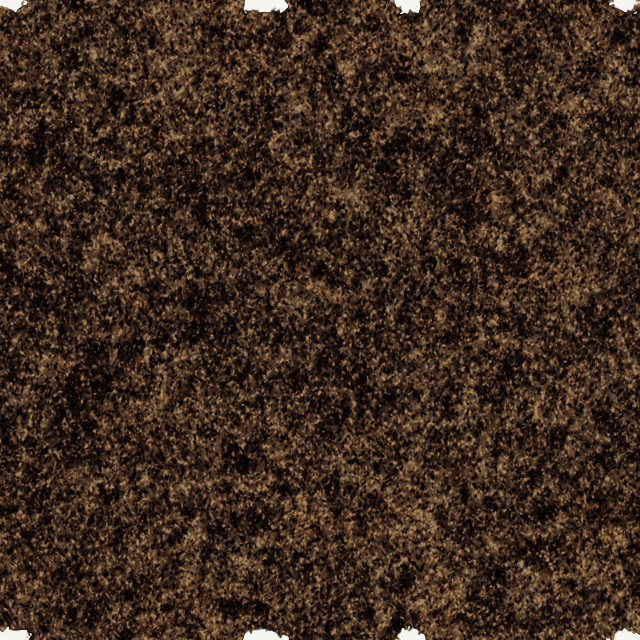
Write a Shadertoy shader that draws this texture.

```glsl
// Dark crumbly garden soil: oriented grains, clumps, shadowed pits, dry fibres and pale edge gaps.

const vec3 PIT_BLACK   = vec3(0.025, 0.012, 0.012);
const vec3 SHADOW      = vec3(0.09, 0.05, 0.04);
const vec3 DARK_EARTH  = vec3(0.19, 0.12, 0.085);
const vec3 MID_EARTH   = vec3(0.285, 0.195, 0.135);
const vec3 LIGHT_EARTH = vec3(0.375, 0.265, 0.175);
const vec3 TAN_CRUMB   = vec3(0.50, 0.38, 0.25);
const vec3 HIGHLIGHT   = vec3(0.66, 0.53, 0.36);
const vec3 STRAW       = vec3(0.58, 0.44, 0.28);
const vec3 GAP_WHITE   = vec3(0.96, 0.96, 0.95);

vec3 hash3(vec2 cell, float seed) {
    vec3 p = fract(vec3(cell.xyx + seed * 17.3) * vec3(0.1031, 0.1030, 0.0973));
    p += dot(p, p.yxz + 33.33);
    return fract((p.xxy + p.yzz) * p.zyx);
}

// Zero-mean noise made of elongated, randomly turned light and dark grains.
float grains(vec2 uv, float density, float slimness, float seed) {
    vec2 p = uv * density;
    vec2 base = floor(p);
    float sum = 0.0;
    for (int j = -1; j <= 1; j++) {
        for (int i = -1; i <= 1; i++) {
            vec2 cell = base + vec2(i, j);
            vec3 place = hash3(cell, seed);
            vec3 look = hash3(cell, seed + 5.0);
            float angle = 1.5 + (place.z - 0.5) * 2.4;
            vec2 along = vec2(cos(angle), sin(angle));
            vec2 d = p - cell - place.xy;
            vec2 q = vec2(dot(d, along), dot(d, vec2(-along.y, along.x)));
            q /= vec2(0.5, 0.5 * slimness);
            sum += (look.x * 2.0 - 1.0) * exp(-dot(q, q));
        }
    }
    return sum;
}

float segmentDistance(vec2 p, vec2 halfSpan) {
    float t = clamp(dot(p, halfSpan) / dot(halfSpan, halfSpan), -1.0, 1.0);
    return length(p - halfSpan * t);
}

// Coverage of sparse, slightly bent plant fibres.
float fibres(vec2 uv, float density, float share, float pixel, float seed) {
    vec2 p = uv * density;
    vec2 base = floor(p);
    float cover = 0.0;
    for (int j = -1; j <= 1; j++) {
        for (int i = -1; i <= 1; i++) {
            vec2 cell = base + vec2(i, j);
            vec3 place = hash3(cell, seed);
            vec3 look = hash3(cell, seed + 3.0);
            float angle = place.z * 3.1416;
            vec2 along = vec2(cos(angle), sin(angle));
            vec2 d = p - cell - place.xy;
            float bend = dot(d, along);
            d += vec2(-along.y, along.x) * bend * bend * (look.z - 0.5);
            float dist = segmentDistance(d, along * mix(0.15, 0.45, look.y));
            float aa = pixel * density;
            float line = 1.0 - smoothstep(0.015, 0.025 + aa, dist);
            cover = max(cover, line * step(look.x, share) * mix(0.4, 1.0, look.z));
        }
    }
    return cover;
}

// Maps brightness rank from 0 to 1 onto the earth colours.
vec3 soilColour(float rank) {
    vec3 c = mix(PIT_BLACK, SHADOW, smoothstep(0.0, 0.145, rank));
    c = mix(c, DARK_EARTH, clamp((rank - 0.145) / 0.265, 0.0, 1.0));
    c = mix(c, MID_EARTH, clamp((rank - 0.41) / 0.23, 0.0, 1.0));
    c = mix(c, LIGHT_EARTH, clamp((rank - 0.64) / 0.195, 0.0, 1.0));
    c = mix(c, TAN_CRUMB, clamp((rank - 0.835) / 0.125, 0.0, 1.0));
    return mix(c, HIGHLIGHT, clamp((rank - 0.96) / 0.04, 0.0, 1.0));
}

// Ragged gaps along the top and bottom borders: x is centre, y is half width.
float edgeGaps(vec2 uv, float ragged, float pixel) {
    vec2 gaps[4] = vec2[4](vec2(0.01, 0.030), vec2(0.41, 0.032),
                           vec2(0.64, 0.022), vec2(0.98, 0.026));
    float border = min(uv.y, 1.0 - uv.y);
    float cover = 0.0;
    for (int i = 0; i < 4; i++) {
        vec2 q = vec2(uv.x - gaps[i].x, border) / vec2(gaps[i].y, 0.016);
        float dist = (length(q) - 1.0) * 0.016 + ragged * 0.007;
        cover = max(cover, 1.0 - smoothstep(-pixel, pixel * 1.5, dist));
    }
    return cover;
}

void mainImage(out vec4 fragColor, in vec2 fragCoord) {
    vec2 uv = fragCoord / iResolution.y;
    float pixel = 1.0 / iResolution.y;

    // Fine grit over crumbs, clumps and slight broad unevenness
    float crumbs = grains(uv, 135.0, 0.55, 1.0);
    float clumps = grains(uv, 52.0, 0.65, 2.0);
    float light = crumbs + 0.95 * grains(uv, 215.0, 0.55, 3.0);
    light += 0.5 * clumps + 0.28 * grains(uv, 25.0, 0.8, 4.0);
    light += 0.16 * grains(uv, 9.0, 0.9, 6.0);
    light += 0.1 * (abs(uv.y - 0.5) * 2.0 - 0.5);

    // Shadowed hollows with broken rims
    float hollow = grains(uv, 24.0, 0.7, 7.0) + 0.3 * clumps;
    light += 0.01 - 0.42 * smoothstep(0.28, 0.6, hollow);

    // Earth colour with a faint rusty drift
    vec3 colour = soilColour(1.0 / (1.0 + exp(-4.5 * light)));
    float rust = grains(uv, 95.0, 0.7, 8.0) + 0.3 * grains(uv, 14.0, 0.9, 9.0);
    colour *= 1.0 + rust * vec3(0.06, -0.02, -0.14);

    // Fibres and border gaps
    float straw = max(fibres(uv, 24.0, 0.07, pixel, 11.0), fibres(uv, 60.0, 0.09, pixel, 12.0));
    colour = mix(colour, STRAW, straw * 0.65 * smoothstep(-0.6, 0.3, light));
    colour = mix(colour, GAP_WHITE, edgeGaps(uv, crumbs + 1.2 * clumps, pixel));
    fragColor = vec4(clamp(colour, 0.0, 1.0), 1.0);
}
```
